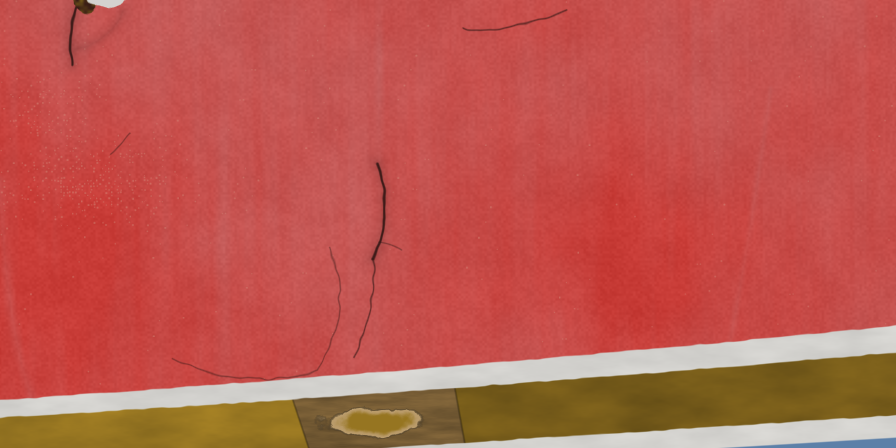
Give the GLSL for this texture, as a WebGL 2 fragment shader.

```glsl
#version 300 es
precision highp float;
// Weathered red paint above slanted white, gold and blue stripes.
// Layered noise fades and streaks the paint; sampled Bezier curves form the
// cracks, and signed edges cut the stripes, the patch and the chipped corner.
uniform vec2 u_resolution;
out vec4 outColor;

const vec3 RED = vec3(0.785, 0.235, 0.215);
const vec3 FADED = vec3(0.770, 0.350, 0.342);
const vec3 WHITE = vec3(0.83, 0.825, 0.81);
const vec3 GOLD = vec3(0.59, 0.46, 0.13);
const vec3 OLIVE = vec3(0.46, 0.355, 0.10);
const vec3 BROWN = vec3(0.45, 0.35, 0.20);
const vec3 TAN = vec3(0.73, 0.61, 0.42);
const vec3 BLUE = vec3(0.36, 0.50, 0.66);
const vec3 DARK = vec3(0.20, 0.09, 0.08);

float hash(vec2 p) {
  return fract(sin(dot(p, vec2(127.1, 311.7))) * 43758.55);
}

float noise(vec2 p) {
  vec2 i = floor(p), f = fract(p);
  f = f * f * (3.0 - 2.0 * f);
  return mix(mix(hash(i), hash(i + vec2(1, 0)), f.x),
             mix(hash(i + vec2(0, 1)), hash(i + vec2(1, 1)), f.x), f.y);
}

float fbm(vec2 p) {
  float sum = 0.0, amp = 0.5;
  for (int i = 0; i < 5; i++) {
    sum += amp * noise(p);
    p = p * 2.03 + 17.3;
    amp *= 0.5;
  }
  return sum;
}

// Soft elliptical spot, 1 at its centre
float spot(vec2 p, vec2 centre, vec2 size) {
  vec2 d = (p - centre) / size;
  return exp(-dot(d, d));
}

// Smooth coverage of the side where d is positive
float cover(float d, float px) { return smoothstep(-px, px, d); }

// Distance to a quadratic curve, sampled as short segments
float curve(vec2 p, vec2 a, vec2 b, vec2 c) {
  float best = 9.0;
  vec2 last = a;
  for (int i = 1; i <= 14; i++) {
    float t = float(i) / 14.0;
    vec2 next = mix(mix(a, b, t), mix(b, c, t), t), d = next - last;
    float h = clamp(dot(p - last, d) / dot(d, d), 0.0, 1.0);
    best = min(best, length(p - last - d * h));
    last = next;
  }
  return best;
}

float line(float d, float width, float px) {
  return 1.0 - smoothstep(width - px, width + px, d);
}

// Scattered pale flecks; density sets how many cells hold one
float flecks(vec2 p, float cells, float density, float px) {
  vec2 g = p * cells, id = floor(g);
  vec2 centre = 0.3 + 0.4 * vec2(hash(id + 3.1), hash(id + 8.7));
  float r = 0.12 + 0.2 * hash(id + 5.3);
  return step(hash(id), density) * line(length(fract(g) - centre), r, px * cells);
}

vec3 redPaint(vec2 p, float px) {
  float fade = 0.50 + 0.28 * smoothstep(0.45, 1.0, p.y);
  fade += 0.40 * spot(p, vec2(0.66, 0.55), vec2(0.24, 0.6));
  fade -= 0.55 * spot(p, vec2(0.22, 0.40), vec2(0.26, 0.34));
  fade -= 0.35 * spot(p, vec2(1.35, 0.42), vec2(0.40, 0.22));
  fade += 0.25 * spot(p, vec2(1.85, 0.55), vec2(0.22, 0.5));
  fade += 0.9 * (fbm(p * vec2(5.0, 4.0)) - 0.48);
  fade += 0.5 * (fbm(p * vec2(38.0, 1.6) + 4.0) - 0.48);
  // Long pale runs
  fade += 0.3 * spot(p, vec2(0.50, 0.5), vec2(0.018, 0.45));
  fade += 0.3 * spot(p, vec2(0.847, 0.82), vec2(0.009, 0.17));
  fade += 0.35 * line(curve(p, vec2(1.72, 0.8), vec2(1.68, 0.5), vec2(1.63, 0.24)), 0.004, 0.010);
  fade += 0.5 * line(curve(p, vec2(0.0, 0.6), vec2(0.01, 0.3), vec2(0.07, 0.11)), 0.006, 0.014);
  vec3 col = mix(RED, FADED, clamp(fade, 0.0, 1.2));
  col += 0.04 * (noise(p * 190.0) - 0.5) + 0.05 * (fbm(p * 14.0) - 0.48);
  float density = 0.4 * spot(p, vec2(0.21, 0.59), vec2(0.15, 0.07))
                + 0.2 * spot(p, vec2(0.10, 0.76), vec2(0.10, 0.08)) + 0.002;
  return mix(col, vec3(0.82, 0.52, 0.46), 0.55 * flecks(p, 150.0, density, px));
}

vec3 addCracks(vec3 col, vec2 p, float px) {
  vec2 q = p + 0.006 * (vec2(noise(p * 45.0), noise(p * 45.0 + 9.0)) - 0.5);
  float upper = curve(q, vec2(0.841, 0.635), vec2(0.881, 0.53), vec2(0.833, 0.422));
  float lower = curve(q, vec2(0.833, 0.422), vec2(0.843, 0.318), vec2(0.789, 0.203));
  float hook = min(curve(q, vec2(0.734, 0.448), vec2(0.793, 0.31), vec2(0.708, 0.172)),
                   curve(q, vec2(0.708, 0.172), vec2(0.553, 0.125), vec2(0.385, 0.198)));
  float top = curve(q, vec2(1.034, 0.9375), vec2(1.11, 0.919), vec2(1.266, 0.977));
  float corner = curve(q, vec2(0.177, 1.0), vec2(0.147, 0.93), vec2(0.161, 0.857));
  float nick = min(curve(q, vec2(0.292, 0.703), vec2(0.27, 0.68), vec2(0.247, 0.654)),
                   curve(q, vec2(0.845, 0.46), vec2(0.87, 0.455), vec2(0.895, 0.442)));
  float flap = curve(q, vec2(0.275, 0.975), vec2(0.25, 0.91), vec2(0.17, 0.89));
  col *= 1.0 - 0.18 * exp(-min(upper, corner) / 0.012) - 0.12 * exp(-flap / 0.010);
  col = mix(col, DARK, 0.9 * line(min(upper, corner), 0.0028, px));
  col = mix(col, DARK, 0.65 * line(min(lower, top), 0.0016, px));
  return mix(col, DARK, 0.45 * line(min(hook, nick), 0.0015, px));
}

// Gold stripe with a brown repair and its worn tan scar
vec3 goldStripe(vec2 p, float px) {
  vec3 col = mix(GOLD, OLIVE, smoothstep(0.5, 1.25, p.x));
  col *= 0.84 + 0.32 * fbm(p * vec2(9.0, 22.0));
  float left = p.x - 0.656 - 0.33 * (0.10 - p.y);
  float right = 1.016 + 0.18 * (0.13 - p.y) - p.x;
  float inside = min(left, right);
  vec3 wood = BROWN * (0.75 + 0.5 * fbm(p * vec2(12.0, 70.0)));
  col = mix(col, wood, cover(inside, px));
  col *= 1.0 - 0.3 * line(abs(inside), 0.002, px);
  vec2 d = (p - vec2(0.845, 0.058)) / vec2(0.11, 0.031);
  float scar = 1.0 - length(d) + 0.9 * (fbm(p * 24.0) - 0.5);
  col = mix(col, mix(TAN, GOLD, smoothstep(0.1, 0.5, scar)), cover(scar, 0.08));
  return col * (1.0 - 0.3 * line(abs(scar), 0.05, 0.04));
}

void main() {
  vec2 p = gl_FragCoord.xy / u_resolution.y;
  p.x *= 2.0 * u_resolution.y / u_resolution.x;
  float px = 1.0 / u_resolution.y, x = p.x;
  vec3 col = addCracks(redPaint(p, px), p, px);

  // Chipped corner: dark hollow with a bare white lip
  float rag = 0.5 * (fbm(p * 40.0) - 0.5);
  float hollow = 1.0 - length((p - vec2(0.19, 1.0)) / vec2(0.026, 0.032)) + rag;
  float lip = 1.0 - length((p - vec2(0.24, 1.003)) / vec2(0.042, 0.019)) + rag;
  col = mix(col, mix(DARK, OLIVE, noise(p * 110.0)), cover(hollow, 0.08));
  col = mix(col, WHITE, cover(lip, 0.08));

  // Stripes, painted from the top down
  float wobble = 0.003 * (noise(p * 50.0) - 0.5);
  vec3 white = WHITE * (0.94 + 0.12 * fbm(p * vec2(10.0, 30.0)));
  col = mix(col, white, cover(0.107 + 0.067 * x + 0.008 * x * x + wobble - p.y, px));
  col = mix(col, goldStripe(p, px), cover(0.068 + 0.057 * x + 0.0078 * x * x + wobble - p.y, px));
  col = mix(col, white, cover(0.0104 + 0.0636 * (x - 1.016) + wobble - p.y, px));
  col = mix(col, BLUE, cover(0.06 * (x - 1.615) - p.y, px));
  outColor = vec4(col, 1.0);
}
```
